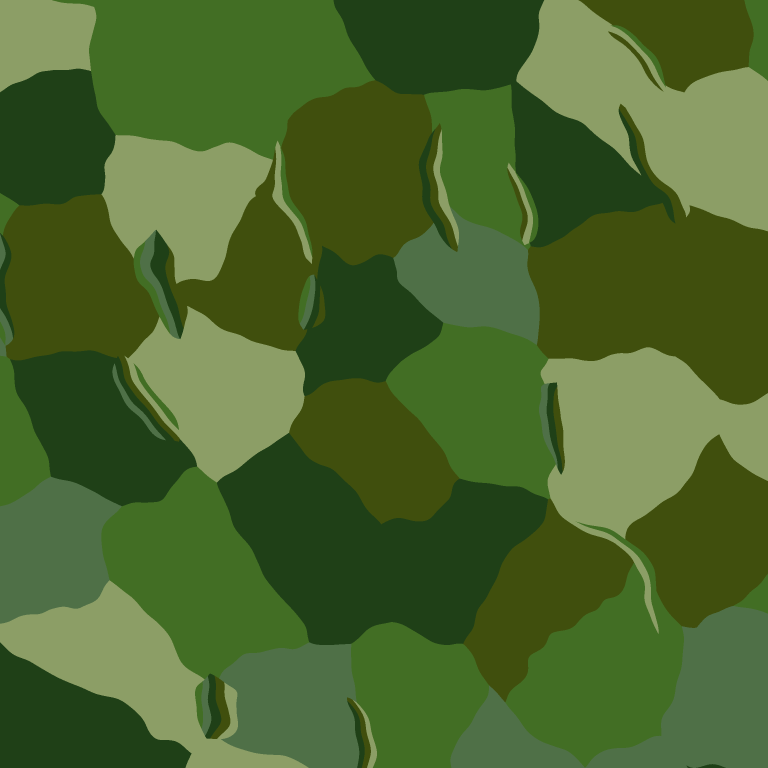
A WebGL 2 fragment shader for this pattern:

```glsl
#version 300 es
precision highp float;
// Woodland camouflage: flat, irregular patches with thin striped slivers along some seams.

uniform vec2 u_resolution;
out vec4 fragColor;

const vec3 DARK_GREEN = vec3(0.12, 0.25, 0.09);
const vec3 LEAF_GREEN = vec3(0.26, 0.43, 0.14);
const vec3 OLIVE_BROWN = vec3(0.25, 0.31, 0.05);
const vec3 GREY_GREEN = vec3(0.31, 0.44, 0.28);
const vec3 PALE_SAGE = vec3(0.55, 0.62, 0.40);
const vec4 SHARE_LIMITS = vec4(0.26, 0.50, 0.67, 0.84); // cumulative colour shares

const float PATCHES = 5.8;          // patches across the canvas
const float LEAN = 0.22;            // shear towards the upper left
const float JITTER = 0.84;          // scatter of patch centres
const float COLOUR_SCATTER = 0.35;  // randomness added to the even colour spread
const float WARP_COARSE = 0.24;     // bending of seams, in patches
const float WARP_FINE = 0.055;      // small bumps on seams, in patches
const float SLIVER_CHANCE = 0.36;
const float STRIPE_WIDTH = 0.058;   // in patches
const int SAMPLES = 3;              // antialiasing samples per axis
const uint SEED = 23u;

// Three random values in 0..1 for a lattice point.
vec3 hash(ivec2 id, uint salt) {
    uvec3 v = uvec3(uvec2(id), salt + SEED) * 1664525u + 1013904223u;
    v.x += v.y * v.z; v.y += v.z * v.x; v.z += v.x * v.y;
    v ^= v >> 16u;
    v.x += v.y * v.z; v.y += v.z * v.x; v.z += v.x * v.y;
    return vec3(v >> 8u) / 16777216.0;
}

float gradientDot(ivec2 id, vec2 offset, uint salt) {
    float angle = 6.2832 * hash(id, salt).x;
    return dot(vec2(cos(angle), sin(angle)), offset);
}

float gradientNoise(vec2 p, uint salt) {
    ivec2 i = ivec2(floor(p));
    vec2 f = fract(p);
    vec2 s = f * f * f * (f * (f * 6.0 - 15.0) + 10.0);
    float low = mix(gradientDot(i, f, salt),
                    gradientDot(i + ivec2(1, 0), f - vec2(1, 0), salt), s.x);
    float high = mix(gradientDot(i + ivec2(0, 1), f - vec2(0, 1), salt),
                     gradientDot(i + ivec2(1, 1), f - vec2(1, 1), salt), s.x);
    return mix(low, high, s.y);
}

vec2 noise2(vec2 p, uint salt) {
    return vec2(gradientNoise(p, salt), gradientNoise(p, salt + 1u));
}

vec3 palette(int index) {
    vec3 colours[5] = vec3[5](DARK_GREEN, LEAF_GREEN, OLIVE_BROWN, GREY_GREEN, PALE_SAGE);
    return colours[index];
}

vec2 patchCentre(ivec2 id) {
    return vec2(id) + 0.5 + JITTER * (hash(id, 1u).xy - 0.5);
}

// Evenly spread sequence, loosened by a hash, so the shares stay close.
int patchColour(ivec2 id) {
    float pick = fract(dot(vec2(id), vec2(0.7549, 0.5698)) + COLOUR_SCATTER * hash(id, 2u).x);
    return int(dot(step(SHARE_LIMITS, vec4(pick)), vec4(1.0)));
}

// Striped lens on the seam between a patch and its right neighbour; -1 outside.
int sliverColour(vec2 p, ivec2 id) {
    vec3 kind = hash(id, 3u);
    if (kind.x > SLIVER_CHANCE) return -1;
    vec3 form = hash(id, 4u);
    vec2 left = patchCentre(id);
    vec2 right = patchCentre(id + ivec2(1, 0));
    vec2 across = normalize(right - left);
    vec2 local = p - 0.5 * (left + right);
    float along = dot(local, vec2(-across.y, across.x)) / mix(0.25, 0.48, form.x);
    float count = 2.0 + floor(4.0 * kind.y);
    float bend = 0.3 * (form.y - 0.5) * (along * along - 0.3);
    float stripe = (dot(local, across) + bend) / STRIPE_WIDTH;
    float halfWidth = 0.5 * count * (1.0 - pow(abs(along), 4.0));
    if (abs(along) > 1.0 || abs(stripe) > halfWidth) return -1;
    return (int(5.0 * kind.z) + 2 * int(stripe + 0.5 * count)) % 5;
}

vec3 camouflage(vec2 canvas) {
    vec2 p = PATCHES * vec2(canvas.x + LEAN * canvas.y, canvas.y);
    p += WARP_COARSE * noise2(p * 1.5, 10u) + WARP_FINE * noise2(p * 4.5, 20u);
    ivec2 home = ivec2(floor(p));
    ivec2 nearest = home;
    float best = 1e5;
    int sliver = -1;
    for (int y = -1; y <= 1; y++) {
        for (int x = -2; x <= 1; x++) {
            ivec2 id = home + ivec2(x, y);
            float d = distance(p, patchCentre(id));
            if (d < best) { best = d; nearest = id; }
            sliver = max(sliver, sliverColour(p, id));
        }
    }
    return palette(sliver >= 0 ? sliver : patchColour(nearest));
}

void main() {
    vec3 sum = vec3(0.0);
    for (int i = 0; i < SAMPLES * SAMPLES; i++) {
        vec2 offset = (vec2(i % SAMPLES, i / SAMPLES) + 0.5) / float(SAMPLES) - 0.5;
        sum += camouflage((gl_FragCoord.xy + offset) / min(u_resolution.x, u_resolution.y));
    }
    fragColor = vec4(sum / float(SAMPLES * SAMPLES), 1.0);
}
```
